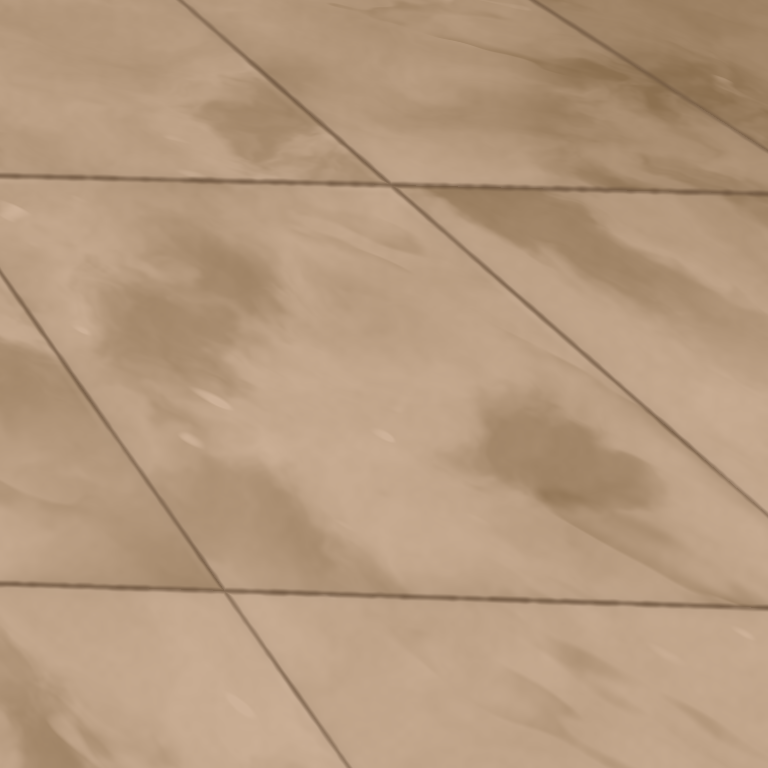
This texture is drawn by a Shadertoy shader. Its source:

```glsl
// Beige slate floor tiles seen in perspective: a skewed grid with thin soft joints.
// Each tile shifts and turns a warped fractal noise laid on the receding floor,
// which makes mottled stains, a few short clefts and sparse pale chips.

float hash(vec2 p) {
    p = fract(p * vec2(0.1031, 0.1137));
    p += dot(p, p.yx + 33.33);
    return fract((p.x + p.y) * p.x * 17.0);
}

float noise(vec2 p) {
    vec2 i = floor(p), f = fract(p);
    f = f * f * (3.0 - 2.0 * f);
    return mix(mix(hash(i), hash(i + vec2(1, 0)), f.x),
               mix(hash(i + vec2(0, 1)), hash(i + vec2(1, 1)), f.x), f.y);
}

float fbm(vec2 p) {
    float sum = 0.0, amp = 0.5;
    for (int i = 0; i < 5; i++) {
        sum += amp * noise(p);
        p = mat2(0.8, 0.6, -0.6, 0.8) * p * 2.03 + 7.3;
        amp *= 0.5;
    }
    return sum / 0.97;
}

// Column and row coordinates of the floor; joints lie on whole numbers
vec2 floorPlane(vec2 uv) {
    float t = (uv.x + 1.0286) / (2.1068 - uv.y) - 1.1412;
    float level = uv.y + uv.x * (0.0345 - 0.0146 * uv.y);
    float row = (1.0 / (2.1068 - level) - 0.5356) / 0.2131;
    return vec2(t * (2.35 + 0.142 * t), row);
}

// Signed distance to the nearest joint, in canvas units
float jointDistance(float coord, float right, float up) {
    float slope = length(vec2(right - coord, up - coord)) / 0.001;
    return (coord - round(coord)) / slope;
}

void mainImage(out vec4 fragColor, in vec2 fragCoord) {
    vec2 uv = fragCoord / iResolution.xy;
    float pixel = 1.0 / iResolution.y;
    vec2 plane = floorPlane(uv);
    vec2 right = floorPlane(uv + vec2(0.001, 0));
    vec2 up = floorPlane(uv + vec2(0, 0.001));
    vec2 tile = floor(plane);

    // Receding floor coordinates, turned so the grain falls gently to the right
    vec2 ground = vec2(uv.x - 0.5, 1.6) * 1.6 / (2.1068 - uv.y);
    vec2 seed = 40.0 * vec2(hash(tile + 11.0), hash(tile + 27.0));
    float turn = -0.42 + 0.35 * (hash(tile + 53.0) - 0.5);
    vec2 along = vec2(cos(turn), sin(turn));
    vec2 grain = vec2(dot(ground, along), dot(ground, vec2(-along.y, along.x)));
    vec2 p = grain * vec2(4.2, 8.5) + seed;
    vec2 warped = p + 1.3 * (vec2(fbm(p * 0.9 + 3.0), fbm(p * 0.9 + 19.0)) - 0.5);

    // Mottled stone, brighter towards the viewer
    float tone = 0.82 - 0.3 * uv.y * uv.y;
    tone -= 0.45 * smoothstep(0.8, 1.2, uv.x * 0.5 + uv.y * 0.7);
    tone += 0.5 * (fbm(warped * 0.6) - 0.5);
    tone += 0.42 * (fbm(warped * 1.5 + 5.0) - 0.5);

    // Dark stains, gathered in parts of each tile
    float region = smoothstep(0.35, 0.65, noise(p * 0.4 + 71.0));
    float stain = smoothstep(0.47, 0.68, fbm(warped * 0.85 + 31.0));
    tone -= 0.5 * stain * region;

    // Short clefts: broken creases with a soft shadow on one side
    float crease = fbm(p * vec2(0.22, 0.5) + 61.0) - 0.5;
    float broken = smoothstep(0.52, 0.68, fbm(p * 0.8 + 83.0));
    float shadow = smoothstep(-0.004, 0.01, crease) * (1.0 - smoothstep(0.01, 0.06, crease));
    tone -= 0.28 * shadow * broken;

    // Sparse pale chips and faint grain
    float chip = noise(grain * vec2(14.0, 55.0) + seed);
    tone += 0.4 * smoothstep(0.82, 0.98, chip) * smoothstep(0.56, 0.68, fbm(p * 0.7 + 47.0));
    tone += 0.05 * (noise(uv * 90.0) - 0.5);
    vec3 color = mix(vec3(0.6, 0.49, 0.37), vec3(0.8, 0.69, 0.59), clamp(tone, -0.25, 1.02));

    // Joints: soft, uneven and partly faded, with a faint worn rim on one side
    vec2 d = vec2(jointDistance(plane.x, right.x, up.x), jointDistance(plane.y, right.y, up.y));
    float wear = noise(uv * 11.0);
    float ragged = noise(uv * 95.0);
    vec2 rim = smoothstep(0.002, 0.006, -d) * (1.0 - smoothstep(0.006, 0.013, -d));
    color += 0.03 * max(rim.x, rim.y) * smoothstep(0.45, 0.9, wear);
    vec2 reach = vec2(0.0044, 0.0054) + 0.0016 * (ragged - 0.5) + pixel * 0.5;
    vec2 joint = 1.0 - smoothstep(vec2(0.0), reach, abs(d));
    float line = max(joint.x * (0.4 + 0.35 * wear), joint.y * (0.55 + 0.3 * ragged));
    color = mix(color, vec3(0.44, 0.34, 0.25), line);

    // Faint soiling beside the joints
    float nearest = min(abs(d.x), abs(d.y));
    color *= 1.0 - 0.04 * exp(-nearest * 110.0);

    fragColor = vec4(color, 1.0);
}
```
